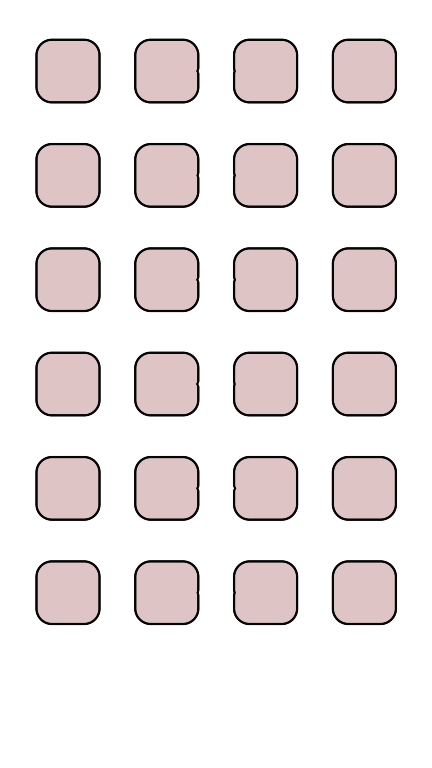
Give the GLSL for this pattern, as a WebGL 1 fragment shader.

```glsl
precision highp float;

uniform vec2 u_resolution;

// Lengths are fractions of the canvas width.
const vec2 GRID_COUNT = vec2(4.0, 6.0);
const vec2 FIRST_CENTER = vec2(0.1574, 0.4058);
const vec2 PITCH = vec2(0.2287, 0.2415);
const vec2 TILE_HALF_SIZE = vec2(0.0757, 0.0752);
const float CORNER_RADIUS = 0.0385;
const float LINE_WIDTH = 0.0055;
const float NICK_DEPTH = 0.0024;
const float NICK_HALF_HEIGHT = 0.0035;

const vec3 PAPER_COLOR = vec3(1.0);
const vec3 FILL_COLOR = vec3(0.87, 0.77, 0.77);
const vec3 LINE_COLOR = vec3(0.02);

float hash(vec2 cell) {
  vec3 p = fract(vec3(cell.xyx) * 0.1031 + 0.37);
  p += dot(p, p.yzx + 33.33);
  return fract((p.x + p.y) * p.z);
}

float roundedBox(vec2 p, vec2 halfSize, float radius) {
  vec2 q = abs(p) - halfSize + radius;
  return length(max(q, 0.0)) + min(max(q.x, q.y), 0.0) - radius;
}

// Small dent halfway up the sides that face the central gap.
float edgeNick(vec2 p, vec2 cell) {
  float middle = 0.5 * (GRID_COUNT.x - 1.0);
  float isInnerColumn = step(abs(cell.x - middle), 0.75);
  float facesGap = step(0.0, p.x * (middle - cell.x));
  float nearSide = smoothstep(0.8, 0.9, abs(p.x) / TILE_HALF_SIZE.x);
  float y = p.y / NICK_HALF_HEIGHT;
  float depth = NICK_DEPTH * mix(0.4, 1.0, hash(cell));
  return isInnerColumn * facesGap * nearSide * depth * exp(-y * y);
}

float coverage(float signedDistance, float pixel) {
  return 1.0 - smoothstep(-0.5 * pixel, 0.5 * pixel, signedDistance);
}

void main() {
  float pixel = 1.0 / u_resolution.x;
  vec2 uv = gl_FragCoord.xy * pixel;

  // Nearest tile, limited to the grid so the margins stay empty.
  vec2 fromFirst = uv - FIRST_CENTER;
  vec2 cell = clamp(floor(fromFirst / PITCH + 0.5), vec2(0.0), GRID_COUNT - 1.0);
  vec2 local = fromFirst - cell * PITCH;

  float tile = roundedBox(local, TILE_HALF_SIZE, CORNER_RADIUS);
  tile += edgeNick(local, cell);

  // Dark outline first, then the fill inset by the line width.
  vec3 color = mix(PAPER_COLOR, LINE_COLOR, coverage(tile, pixel));
  color = mix(color, FILL_COLOR, coverage(tile + LINE_WIDTH, pixel));
  gl_FragColor = vec4(color, 1.0);
}
```
